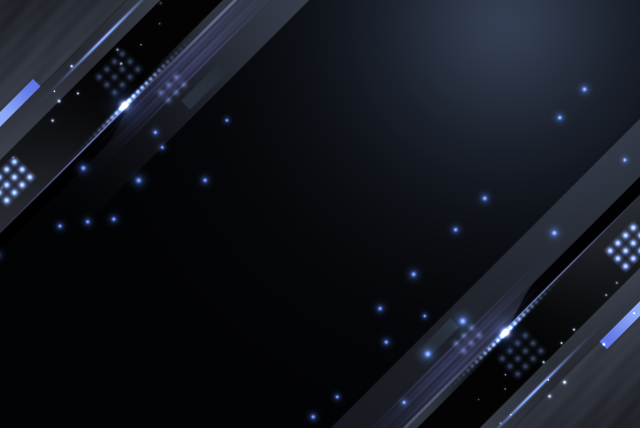
Write a Shadertoy shader that draws this background.

```glsl
// Dark navy backdrop with mirrored diagonal glass panels, blue accents and glowing specks.

// Lengths are in canvas heights. Band limits are measured from the corner.
const vec3 NIGHT = vec3(0.007, 0.010, 0.018);
const vec3 HAZE = vec3(0.195, 0.235, 0.305);
const vec3 STEEL = vec3(0.88, 0.95, 1.13);
const vec3 VIOLET = vec3(0.12, 0.12, 0.24);
const vec3 BLUE = vec3(0.30, 0.48, 0.95);
const vec3 BAR_DEEP = vec3(0.37, 0.46, 0.90);
const vec3 BAR_LIGHT = vec3(0.56, 0.67, 0.97);
const vec2 HAZE_CENTER = vec2(1.18, 0.95);
const float HAZE_RADIUS = 0.37;
const float BAR_START = 0.264;
const float CORNER_END = 0.299;
const float STRIP_END = 0.377;
const float DARK_END = 0.547;
const float GLASS_START = 0.590;
const float GLASS_END = 0.725;
const float SPARK_BAND = 0.539;
const float LED_PITCH = 0.036;

float band(float x, float lo, float hi) {
    float aa = 1.2 / iResolution.y;
    return smoothstep(lo - aa, lo + aa, x) - smoothstep(hi - aa, hi + aa, x);
}

float bump(float x, float center, float width) {
    float d = (x - center) / width;
    return exp(-d * d);
}

vec3 hash3(vec2 cell, float seed) {
    vec3 h = fract(vec3(cell.xyx + seed) * vec3(0.1031, 0.1030, 0.0973));
    h += dot(h, h.yxz + 33.33);
    return fract((h.xxy + h.yzz) * h.zyx);
}

// Jittered cells of soft lights, kept when their center lies in the band range
vec2 scatter(vec2 q, float cell, float radius, vec2 range, float chance, float seed) {
    vec2 light = vec2(0.0);
    for (int j = -1; j <= 1; j++)
    for (int i = -1; i <= 1; i++) {
        vec2 id = floor(q / cell) + vec2(i, j);
        vec3 h = hash3(id + 50.0, seed);
        vec2 center = (id + 0.15 + 0.7 * h.xy) * cell;
        float keep = step(h.z, chance) * step(range.x, center.x) * step(center.x, range.y);
        float size = radius * (0.5 + 0.7 * fract(h.z * 57.0));
        float d = length(q - center) * 0.7071 / size;
        light += keep * vec2(exp(-d * d), exp(-0.18 * d * d));
    }
    return light;
}

float ledGrid(vec2 q, float pitch, float radius) {
    vec2 d = (fract(q / pitch) - 0.5) * pitch / radius;
    return exp(-0.5 * dot(d, d));
}

void mainImage(out vec4 fragColor, in vec2 fragCoord) {
    vec2 p = fragCoord / iResolution.y;
    vec2 c = p - 0.5 * iResolution.xy / iResolution.y;

    // Fold the lower right corner onto the upper left one
    float side = step(0.0, c.x - c.y);
    c *= 1.0 - 2.0 * side;
    float s = 1.25 + c.x - c.y;
    float t = 0.25 + c.x + c.y;

    // Night sky with a soft haze
    float hazeDist = length(p - HAZE_CENTER) / HAZE_RADIUS;
    vec3 col = NIGHT + HAZE * exp(-pow(hazeDist, 1.5));

    // Outer glass panel
    float leftGlass = 0.18 * smoothstep(-0.42, 0.75, t);
    float rightGlass = 0.115 - 0.035 * t;
    float glass = mix(leftGlass, rightGlass, side);
    float start = mix(GLASS_START, DARK_END, smoothstep(-0.1, 0.1, t));
    col *= 1.0 - 0.9 * band(s, DARK_END, GLASS_START) * smoothstep(0.1, -0.1, t);
    col += STEEL * glass * band(s, start, GLASS_END);
    col += vec3(0.05, 0.075, 0.085) * band(s, 0.661, 0.702) * band(t, 0.19, 0.36)
         * smoothstep(0.42, 0.19, t);

    // Violet streaks
    float streaks = 0.65 + 0.2 * sin(s * 190.0) + 0.15 * sin(s * 410.0 + 1.0);
    col += VIOLET * streaks * band(s, DARK_END, 0.632) * bump(t, 0.28, 0.26);

    // Dark inner panel with its lit rim
    float dark = 0.012 + 0.16 * smoothstep(0.15, -0.55, t) * mix(0.65, 1.0, smoothstep(STRIP_END, DARK_END, s));
    col = mix(col, STEEL * dark, band(s, STRIP_END, DARK_END));
    col += STEEL * 0.2 * band(s, 0.523, 0.557) * smoothstep(0.1, 0.5, t);
    col += vec3(0.35, 0.39, 0.6) * bump(s, DARK_END, 0.003) * bump(t, -0.12, 0.28);

    // Corner plate, pale strip and blue bar
    float grain = 0.012 * sin(s * 70.0 + 2.0 * sin(t * 9.0)) + 0.008 * sin(s * 157.0);
    float plate = mix(0.14, 0.22, smoothstep(0.0, 0.3, s)) - 0.1 * t + grain;
    col = mix(col, STEEL * plate, band(s, -1.0, CORNER_END));
    float strip = 0.16 + 0.18 * abs(t - 0.05) + 0.03 * smoothstep(CORNER_END, STRIP_END, s);
    col = mix(col, STEEL * strip, band(s, CORNER_END, STRIP_END));
    vec3 bar = mix(BAR_DEEP, BAR_LIGHT, smoothstep(-0.1, -0.28, t));
    col = mix(col, bar, band(s, BAR_START, CORNER_END) * band(t, -2.0, -0.105));
    col += vec3(0.4, 0.52, 0.85) * bump(s, 0.334, 0.005) * bump(t, 0.16, 0.15);

    // Dot grids on the dark panel and a row along its rim
    vec2 q = vec2(s, t);
    float leds = ledGrid(q, LED_PITCH, 0.006) + 0.35 * ledGrid(q, LED_PITCH, 0.012);
    float patches = band(s, 0.396, 0.504) * (band(t, -0.468, -0.324) + 0.3 * band(t, 0.036, 0.18));
    patches += 0.3 * band(s, 0.576, 0.648) * band(t, 0.144, 0.252);
    col += vec3(0.5, 0.62, 0.95) * leds * patches;
    float row = ledGrid(vec2(s - SPARK_BAND + 0.01, t), 0.02, 0.005);
    col += BAR_LIGHT * row * band(s, 0.529, 0.549) * bump(t, 0.1, 0.14);

    // Blue glows outside, white specks near the corner
    vec2 glow = scatter(q, 0.14, 0.007, vec2(0.55, 0.94), 0.45, 7.0 + 16.0 * side);
    col += BLUE * (0.55 * glow.x + 0.3 * glow.y) + 0.25 * glow.x * glow.x;
    vec2 speck = scatter(q, 0.06, 0.0035, vec2(0.27, 0.45), 0.38, 3.0 + 20.0 * side);
    col += (0.8 * speck.x + BLUE * 0.12 * speck.y) * bump(t, -0.02, 0.35);

    // Bright flare on the rim
    vec2 f = vec2(s - SPARK_BAND, t - mix(0.047, 0.094, side));
    col += BAR_LIGHT * exp(-abs(f.y) / 0.06) * bump(f.x, 0.0, 0.007);
    col += vec3(0.8, 0.85, 1.0) * exp(-dot(f, f) / 0.0002) + BLUE * 0.25 * exp(-dot(f, f) / 0.002);

    fragColor = vec4(clamp(col, 0.0, 1.0), 1.0);
}
```
